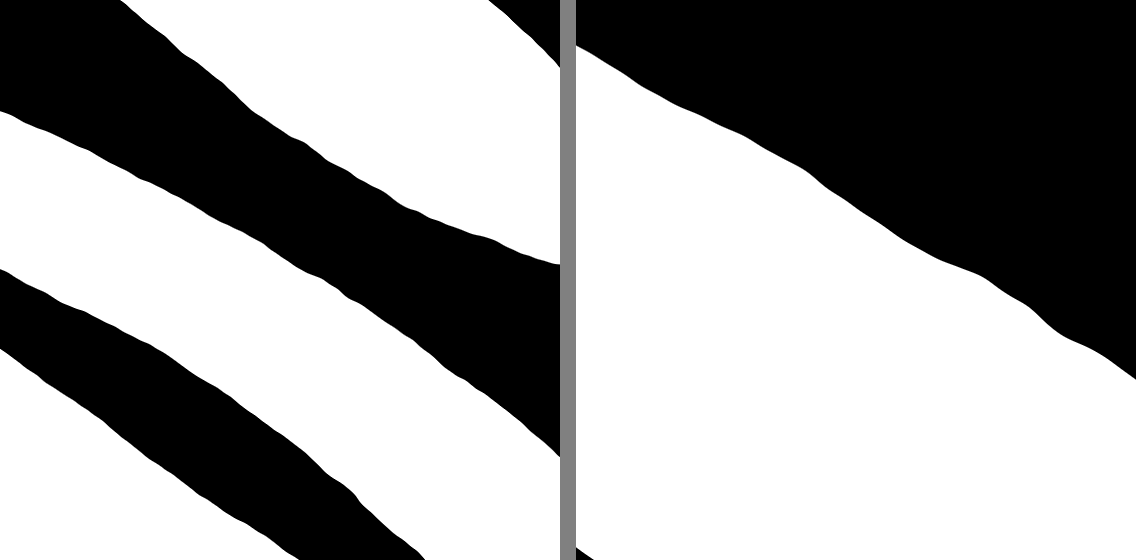
Left: the whole. Right: its middle third, enlarged.
This pattern is drawn by a WebGL 1 fragment shader. Its source:

```glsl
precision highp float;
// Broad black zebra stripes running diagonally over white, with slightly ragged edges.

uniform vec2 u_resolution;

const vec3 PAPER = vec3(1.0);
const vec3 INK = vec3(0.0);
const int STRIPES = 3;
const float SLOPE = 0.62;      // fall of the stripes per unit of x
const float SPREAD = 0.1;      // extra spacing gained towards the top

// Quadratics in x (constant, linear, square) for two successive stripes
const vec3 LOW_CENTRE = vec3(0.447, 0.045, -0.15);
const vec3 HIGH_CENTRE = vec3(1.007, -0.13, 0.1);
const vec3 LOW_HALF_WIDTH = vec3(0.07, 0.16, -0.2);
const vec3 HIGH_HALF_WIDTH = vec3(0.21, -0.342, 0.3);

// Edge wobble: frequency and amplitude of each layer
const vec2 SWAY = vec2(5.0, 0.012);
const vec2 RIPPLE = vec2(15.0, 0.008);
const vec2 GRIT = vec2(36.0, 0.003);

// Random unit gradient for a lattice cell
vec2 cellGradient(vec2 cell) {
  float h = fract(sin(dot(cell, vec2(127.1, 311.7))) * 43758.5);
  float angle = 6.2832 * h;
  return vec2(cos(angle), sin(angle));
}

float gradientNoise(vec2 p) {
  vec2 cell = floor(p);
  vec2 f = p - cell;
  vec2 s = f * f * f * (f * (f * 6.0 - 15.0) + 10.0);
  vec2 e = vec2(1.0, 0.0);
  float a = dot(cellGradient(cell), f);
  float b = dot(cellGradient(cell + e.xy), f - e.xy);
  float c = dot(cellGradient(cell + e.yx), f - e.yx);
  float d = dot(cellGradient(cell + e.xx), f - e.xx);
  return mix(mix(a, b, s.x), mix(c, d, s.x), s.y);
}

float wobble(vec2 p, vec2 layer) {
  return layer.y * gradientNoise(p * layer.x);
}

// Signed distance to the nearest stripe, negative inside
float stripeDistance(vec2 p) {
  vec3 powers = vec3(1.0, p.x, p.x * p.x);
  float across = p.y + SLOPE * p.x;
  across += wobble(p, SWAY) + wobble(p + 3.7, RIPPLE) + wobble(p + 8.3, GRIT);

  float nearest = 10.0;
  for (int i = 0; i < STRIPES; i++) {
    float k = float(i);
    float centre = dot(mix(LOW_CENTRE, HIGH_CENTRE, k), powers)
                 + SPREAD * k * (k - 1.0);
    float halfWidth = dot(mix(LOW_HALF_WIDTH, HIGH_HALF_WIDTH, k), powers);
    nearest = min(nearest, abs(across - centre) - halfWidth);
  }
  return nearest / sqrt(1.0 + SLOPE * SLOPE);
}

void main() {
  float unit = min(u_resolution.x, u_resolution.y);
  vec2 p = gl_FragCoord.xy / unit;

  // Crisp edge, blended over about one pixel
  float cover = clamp(0.5 - stripeDistance(p) * unit, 0.0, 1.0);
  gl_FragColor = vec4(mix(PAPER, INK, cover), 1.0);
}
```
